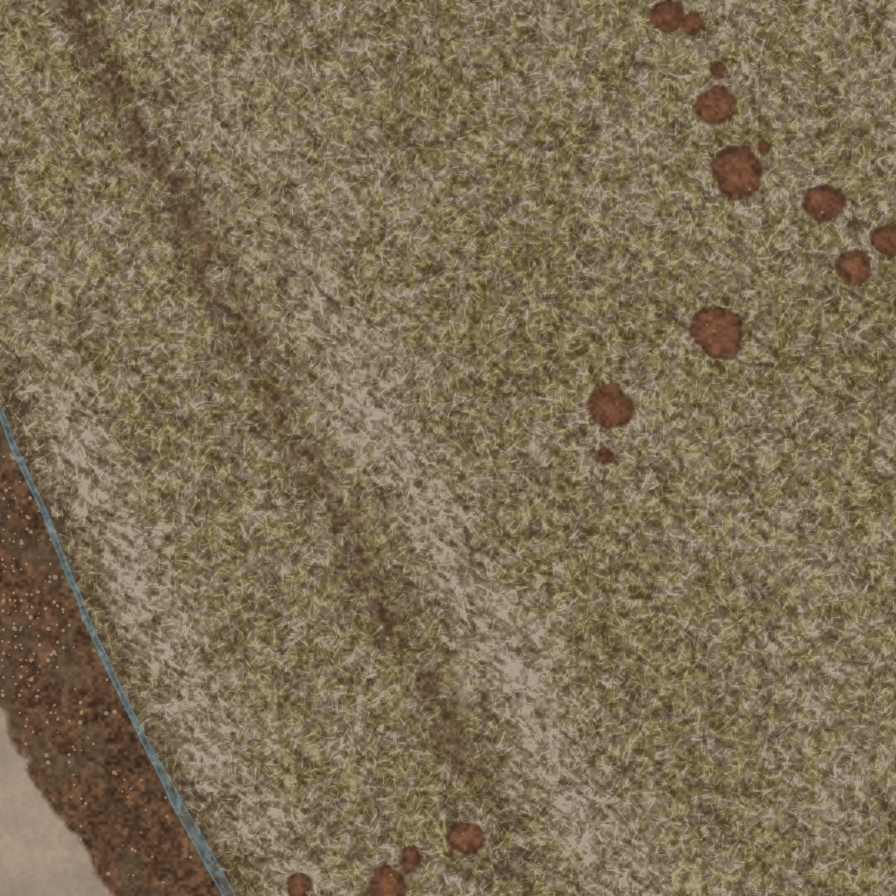
Reproduce this texture procedurally as a WebGL 2 fragment shader.

```glsl
#version 300 es
precision highp float;
uniform vec2 u_resolution;
out vec4 fragColor;

const vec3 THATCH = vec3(0.315, 0.255, 0.19), GRASS = vec3(0.49, 0.435, 0.34);
const vec3 STRAW = vec3(0.67, 0.62, 0.54), SOIL = vec3(0.36, 0.265, 0.195);
const vec3 MOUND = vec3(0.42, 0.28, 0.20), SAND = vec3(0.62, 0.55, 0.48);
const vec3 PEBBLE = vec3(0.68, 0.59, 0.47), NET = vec3(0.38, 0.50, 0.55);

// Mound centre and radius
const int MOUND_COUNT = 16;
const vec3 MOUNDS[MOUND_COUNT] = vec3[](
    vec3(0.745, 0.981, 0.019), vec3(0.771, 0.970, 0.013), vec3(0.800, 0.924, 0.010),
    vec3(0.801, 0.881, 0.021), vec3(0.823, 0.807, 0.030), vec3(0.854, 0.833, 0.008),
    vec3(0.921, 0.772, 0.022), vec3(0.953, 0.704, 0.019), vec3(0.994, 0.733, 0.019),
    vec3(0.801, 0.630, 0.029), vec3(0.681, 0.546, 0.025), vec3(0.677, 0.492, 0.008),
    vec3(0.520, 0.065, 0.020), vec3(0.457, 0.042, 0.015), vec3(0.431, 0.010, 0.022),
    vec3(0.333, 0.010, 0.014));

vec2 hash22(vec2 p) {
    vec3 q = fract(p.xyx * vec3(0.1031, 0.1030, 0.0973));
    q += dot(q, q.yzx + 33.33);
    return fract((q.xx + q.yz) * q.zy);
}

float noise(vec2 p) {
    vec2 i = floor(p), f = fract(p);
    f = f * f * (3.0 - 2.0 * f);
    float low = mix(hash22(i).x, hash22(i + vec2(1, 0)).x, f.x);
    float high = mix(hash22(i + vec2(0, 1)).x, hash22(i + 1.0).x, f.x);
    return mix(low, high, f.y);
}

// Layered noise centred on zero
float fbm(vec2 p) {
    float sum = -0.5, amp = 0.533;
    for (int i = 0; i < 4; i++, amp *= 0.5) {
        sum += amp * noise(p);
        p = mat2(0.8, 0.6, -0.6, 0.8) * p * 2.1 + 17.3;
    }
    return sum;
}

float band(float offset, float halfWidth) {
    return exp(-offset * offset / (halfWidth * halfWidth));
}

float inside(float gap, float blur) {
    return 1.0 - smoothstep(-blur, blur, gap);
}

// Short straws, one per cell, scattered around a leaning angle
float blades(vec2 p, float scale, float lean, float spread) {
    vec2 g = p * scale, cell = floor(g);
    float cover = 0.0;
    for (int k = 0; k < 9; k++) {
        vec2 id = cell + vec2(k % 3 - 1, k / 3 - 1), look = hash22(id + 71.3);
        float angle = lean + (look.x - 0.5) * spread;
        vec2 dir = vec2(cos(angle), sin(angle)), d = g - id - hash22(id);
        float dist = length(d - dir * clamp(dot(d, dir), -0.6, 0.6));
        cover = max(cover, look.y * inside(dist - 0.13, 0.09));
    }
    return cover;
}

float pebbles(vec2 p, float scale, float density) {
    vec2 g = p * scale, id = floor(g), look = hash22(id + 9.7);
    float gap = length(g - id - 0.3 - 0.4 * hash22(id)) - 0.10 - 0.18 * look.y;
    return step(look.x, density) * inside(gap, 0.04 + 0.5 * scale / u_resolution.y);
}

float strand(float offset, float halfWidth) {
    return inside(abs(offset) - halfWidth, 1.0 / u_resolution.y);
}

vec3 meadow(vec2 p, float fenceGap, float grain) {
    float patches = fbm(p * 13.0), sway = 0.025 * fbm(p * 14.0 + 5.0);
    float trackGap = p.x - 0.585 + 0.5 * p.y + sway;
    float ridge = band(trackGap - 0.115 + 0.015 * p.y, 0.052) * mix(1.0, 0.4, smoothstep(0.55, 0.85, p.y));
    float verge = band(fenceGap - 0.065 + sway, 0.042) * (1.0 - smoothstep(0.5, 0.75, p.y));
    float dry = max(ridge, verge);

    // Straw tone from clumps, grain and blades
    vec2 combed = mat2(0.8, 0.6, -0.6, 0.8) * p;
    float strands = noise(combed * vec2(70.0, 220.0)) - 0.5;
    float straws = blades(p, 95.0, -0.8, 5.0 - 3.0 * dry) + blades(p + 3.1, 160.0, -0.8, 6.0);
    float tone = 0.415 + 0.20 * patches + 0.27 * (noise(p * 80.0) - 0.5) + 1.0 * grain
        + 0.28 * strands * (1.0 + 1.2 * dry) + 0.34 * straws + 0.15 * dry;
    tone -= 0.15 * band(trackGap, 0.035) + 0.28 * band(fenceGap - 0.01, 0.02);
    tone = clamp(tone, 0.0, 1.0);
    vec3 col = tone < 0.5 ? mix(THATCH, GRASS, tone * 2.0) : mix(GRASS, STRAW, tone * 2.0 - 1.0);

    // Green growth, then bare earth along the worn track
    float green = smoothstep(0.2, 0.8, noise(p * 85.0 + 8.0) - 0.4 * patches) * (1.0 - 0.85 * dry);
    col *= mix(vec3(1.0, 0.99, 1.02), vec3(0.97, 0.985, 0.86), green);
    float bare = band(trackGap, 0.022) * smoothstep(-0.1, 0.1, fbm(p * 50.0)) * smoothstep(0.08, 0.18, p.y);
    col = mix(col, SOIL * (1.0 + 0.8 * grain), 0.7 * bare);
    return mix(col, PEBBLE, 0.8 * pebbles(p, 110.0, 0.004));
}

vec3 roadside(vec2 p, float grain) {
    vec3 col = SOIL * (1.0 + 0.45 * fbm(p * 55.0) + 0.9 * grain);
    col = mix(col, GRASS * 0.75, 0.4 * smoothstep(0.03, 0.2, fbm(p * 28.0 + 3.0)));
    float stony = 0.04 + 0.28 * band(p.y - 0.32, 0.13) * inside(p.x - 0.06, 0.045);
    col = mix(col, PEBBLE, 0.7 * max(pebbles(p, 105.0, stony), pebbles(p.yx + 2.0, 150.0, stony)));
    float sandGap = p.x - 0.12 + 0.6 * p.y + 0.04 * fbm(p * 24.0);
    return mix(col, SAND * (1.0 + 0.2 * fbm(p * 18.0) + 0.1 * grain), inside(sandGap, 0.006));
}

void main() {
    vec2 p = gl_FragCoord.xy / u_resolution;
    float grain = 0.5 * noise(p * 150.0) + 0.5 * noise(p * 270.0 + 31.0) - 0.5;
    float fenceX = 0.257 - 0.586 * p.y + 0.2 * p.y * p.y + 0.008 * band(p.y - 0.42, 0.08);
    float fenceGap = (p.x - fenceX) * 0.88;
    float ragged = fenceGap + 0.016 * (noise(p * 65.0) - 0.5);
    vec3 col = mix(meadow(p, fenceGap, grain), roadside(p, grain), inside(ragged, 0.007));

    // Earth mounds with crumbled rims
    float moundGap = 1.0, crumble = 0.016 * fbm(p * 45.0);
    for (int i = 0; i < MOUND_COUNT; i++)
        moundGap = min(moundGap, length(p - MOUNDS[i].xy) - MOUNDS[i].z + crumble);
    vec3 earth = MOUND * (0.8 + 0.28 * inside(moundGap + 0.009, 0.009) + 0.6 * grain);
    earth = mix(earth, PEBBLE, 0.5 * pebbles(p, 150.0, 0.04));
    col = mix(col, earth, 0.95 * inside(moundGap, 0.003));

    // Netting fence, opening out towards the bottom
    float spread = mix(0.006, 0.0025, smoothstep(0.06, 0.2, p.y));
    float drift = fenceGap + 0.003 * (noise(vec2(p.y * 30.0, 2.0)) - 0.5);
    float cords = max(strand(drift - spread, 0.001), strand(drift + spread, 0.0012));
    float mesh = strand(fenceGap, spread) * (0.2 + 0.5 * noise(p * 160.0));
    col = mix(col, NET * (1.0 + 0.4 * grain), max(0.85 * cords, mesh));
    fragColor = vec4(clamp(col, 0.0, 1.0), 1.0);
}
```
